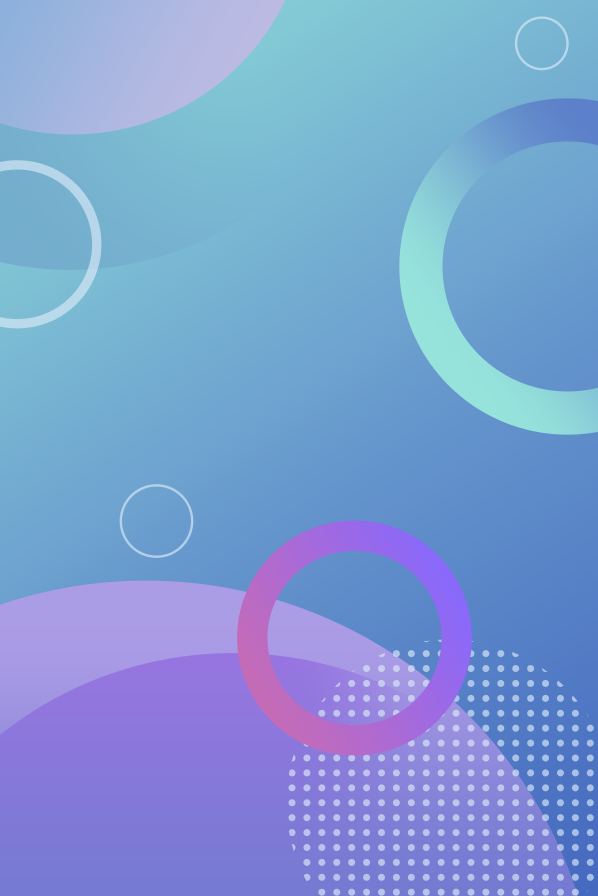
A Shadertoy shader for this background:

```glsl
// Abstract teal-to-blue gradient with rings, soft discs, violet hills and a dotted disc.

// Lengths are in canvas widths, measured from the lower left.
const vec3 TEAL = vec3(0.53, 0.82, 0.84);
const vec3 SKY  = vec3(0.42, 0.62, 0.81);
const vec3 DEEP = vec3(0.27, 0.41, 0.75);
const vec2 SLOPE = vec2(0.55, -0.83);

const vec2  SHADE_POS = vec2(0.117, 1.578);
const float SHADE_RADIUS = 0.531;
const vec3  SHADE_COLOR = vec3(0.45, 0.67, 0.80);
const vec2  BLUSH_POS = vec2(0.121, 1.668);
const float BLUSH_RADIUS = 0.3945;
const vec3  BLUSH_COOL = vec3(0.53, 0.69, 0.86);
const vec3  BLUSH_WARM = vec3(0.73, 0.73, 0.89);

const vec2  HILL_POS = vec2(0.244, -0.2314);
const float HILL_RADIUS = 0.7588;
const vec3  HILL_TOP = vec3(0.67, 0.61, 0.90);
const vec3  HILL_BASE = vec3(0.46, 0.48, 0.82);
const vec2  FRONT_POS = vec2(0.391, -0.2207);
const float FRONT_RADIUS = 0.627;
const vec3  FRONT_TOP = vec3(0.59, 0.46, 0.88);

const vec2  MINT_POS = vec2(0.949, 1.0527);
const vec2  MINT_SIZE = vec2(0.2451, 0.0361);   // mid radius, half width
const vec3  MINT_DARK = vec3(0.36, 0.50, 0.79);
const vec3  MINT_LIGHT = vec3(0.59, 0.89, 0.86);
const vec2  PINK_POS = vec2(0.5928, 0.4316);
const vec2  PINK_SIZE = vec2(0.1709, 0.0254);
const vec3  PINK = vec3(0.77, 0.42, 0.72);
const vec3  VIOLET = vec3(0.54, 0.41, 0.98);

const vec3  PALE = vec3(0.86, 0.92, 0.97);
const vec2  DOTS_POS = vec2(0.752, 0.156);
const float DOTS_RADIUS = 0.273;
const vec2  DOTS_ORIGIN = vec2(0.4883, 0.03125);
const float DOT_STEP = 0.02494;
const float DOT_RADIUS = 0.0058;

// Signed distances
float disc(vec2 p, vec2 center, float radius) {
    return length(p - center) - radius;
}

float ring(vec2 p, vec2 center, vec2 size) {
    return abs(length(p - center) - size.x) - size.y;
}

// Antialiased coverage, one output pixel wide
float cover(float dist) {
    return clamp(0.5 - dist * iResolution.x, 0.0, 1.0);
}

vec3 backdrop(vec2 p) {
    float t = dot(p - vec2(0.0, 1.5), SLOPE);
    vec3 color = mix(TEAL, SKY, smoothstep(0.05, 1.0, t));
    return mix(color, DEEP, clamp((t - 0.82) / 0.97, 0.0, 1.0));
}

void mainImage(out vec4 fragColor, in vec2 fragCoord) {
    vec2 p = fragCoord / iResolution.x;
    vec3 color = backdrop(p);

    // Upper discs; the larger one dissolves to the right
    float fade = 1.0 - smoothstep(0.05, 0.58, p.x + 0.4 * (p.y - 1.05));
    color = mix(color, SHADE_COLOR, 0.9 * fade * cover(disc(p, SHADE_POS, SHADE_RADIUS)));
    float warmth = smoothstep(-0.1, 0.48, p.x + 0.55 * (1.5 - p.y));
    vec3 blush = mix(BLUSH_COOL, BLUSH_WARM, warmth);
    color = mix(color, blush, cover(disc(p, BLUSH_POS, BLUSH_RADIUS)));

    // Violet hills; the front one dissolves to the right
    vec3 hill = mix(HILL_BASE, HILL_TOP, smoothstep(0.0, 0.46, p.y));
    color = mix(color, hill, cover(disc(p, HILL_POS, HILL_RADIUS)));
    vec3 front = mix(HILL_BASE, FRONT_TOP, clamp(p.y / 0.39, 0.0, 1.0));
    float frontFade = 1.0 - smoothstep(0.48, 0.76, p.x);
    color = mix(color, front, frontFade * cover(disc(p, FRONT_POS, FRONT_RADIUS)));

    // Dot grid clipped to a disc
    vec2 cell = (fract((p - DOTS_ORIGIN) / DOT_STEP + 0.5) - 0.5) * DOT_STEP;
    float dots = cover(max(length(cell) - DOT_RADIUS, disc(p, DOTS_POS, DOTS_RADIUS)));
    color = mix(color, PALE, 0.65 * dots);

    // Broad gradient rings
    float mint = dot(p - MINT_POS, vec2(-0.8, -0.6));
    vec3 mintColor = mix(MINT_DARK, MINT_LIGHT, smoothstep(-0.19, 0.25, mint));
    color = mix(color, mintColor, cover(ring(p, MINT_POS, MINT_SIZE)));
    float violet = dot(p - PINK_POS, vec2(0.87, 0.5));
    vec3 pinkColor = mix(PINK, VIOLET, clamp(violet / 0.36 + 0.5, 0.0, 1.0));
    color = mix(color, pinkColor, cover(ring(p, PINK_POS, PINK_SIZE)));

    // Pale outline rings
    float bold = cover(ring(p, vec2(0.029, 1.0898), vec2(0.1328, 0.0078)));
    float thin = cover(min(ring(p, vec2(0.906, 1.4258), vec2(0.0430, 0.0020)),
                           ring(p, vec2(0.2617, 0.627), vec2(0.0596, 0.0020))));
    color = mix(color, PALE, 0.65 * max(bold, thin));

    fragColor = vec4(color, 1.0);
}
```
